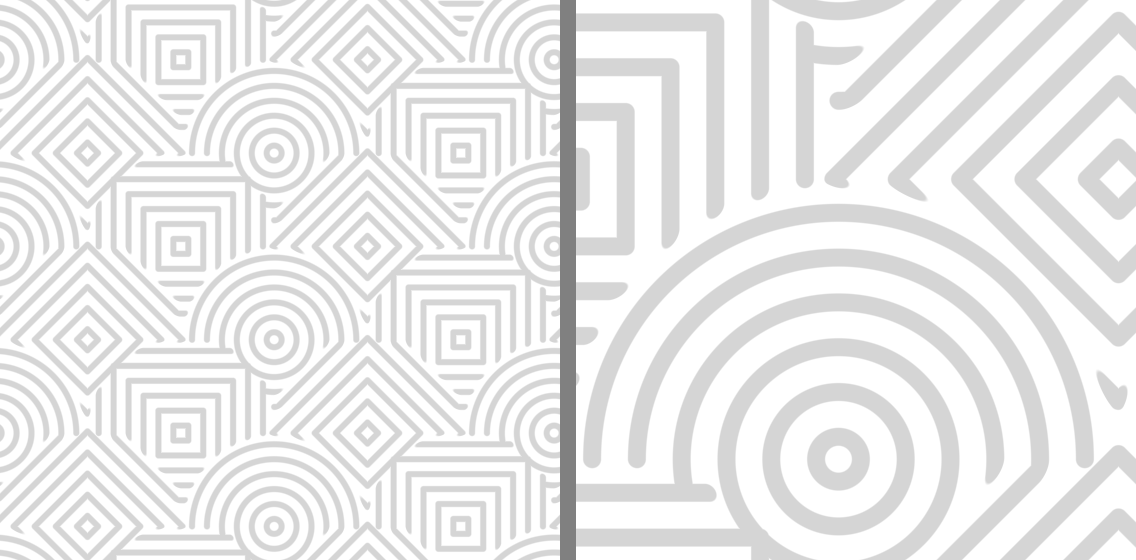
Left, the full canvas; right, a detail of the centre.
Give the GLSL for this pattern, as a Shadertoy shader.

```glsl
const int DIAMOND = 0, SQUARE = 1, CIRCLE = 2;

// Signed distance to an outline of the given radius
float outline(vec2 q, int kind, float radius) {
    if (kind == CIRCLE) return length(q) - radius;
    if (kind == DIAMOND) q = vec2(q.x + q.y, q.y - q.x) * 0.70711;
    vec2 v = abs(q) - radius;
    return length(max(v, 0.0)) + min(max(v.x, v.y), 0.0);
}

// How far a lower neighbour pushes back ring k of the shape above it
float reach(int k, int kind, int lower) {
    if (lower == DIAMOND && k == 4) return 0.88;
    if (lower == DIAMOND && k == 5) return 0.77;
    if (lower == SQUARE && kind == CIRCLE && k == 3) return 0.88;
    return 1.0;
}

// Six concentric strokes, cut with round caps where neighbours overlap
float motif(vec2 q, int kind) {
    int left = (kind + 2) % 3, right = (kind + 1) % 3;
    float nearest = 9.0;
    for (int k = 0; k < 6; k++) {
        float stroke = abs(outline(q, kind, 0.08 + 0.16 * float(k)));
        float cut = 0.0;

        // The inner rings stay whole
        if (k > 2 || (k == 2 && kind == SQUARE)) {
            cut = max(-outline(q + 1.0, left, reach(k, kind, left)),
                      -outline(q - vec2(1, -1), right, reach(k, kind, right)));
        }
        // The widest rings keep their upper half
        if (k == 5 || (k == 4 && kind == DIAMOND)) cut = max(cut, -q.y);

        // The outermost ring gives way to the shapes above
        if (k == 5 && kind != CIRCLE) {
            float r = kind == SQUARE ? 0.485 : 0.72;
            float above = min(outline(q - vec2(-1, 1), left, r),
                              outline(q - 1.0, right, r));
            cut = max(cut, kind == SQUARE ? -above : above);
        }
        nearest = min(nearest, length(vec2(stroke, max(cut, 0.0))));
    }
    return nearest;
}

void mainImage(out vec4 fragColor, in vec2 fragCoord) {
    vec2 p = 6.0 * fragCoord / iResolution.y - vec2(0.9375, 0.36);
    ivec2 home = ivec2(round(p));
    float nearest = 9.0;

    // Shapes sit on a checkerboard and change kind by column
    for (int j = -1; j <= 1; j++) {
        for (int i = -1; i <= 1; i++) {
            ivec2 cell = home + ivec2(i, j);
            if (((cell.x + cell.y) & 1) == 1) continue;
            nearest = min(nearest, motif(p - vec2(cell), (cell.x + 30) % 3));
        }
    }

    float soft = 5.4 / iResolution.y;
    float ink = 1.0 - smoothstep(-soft, soft, nearest - 0.032);
    fragColor = vec4(mix(vec3(1.0), vec3(0.835), ink), 1.0);
}
```
